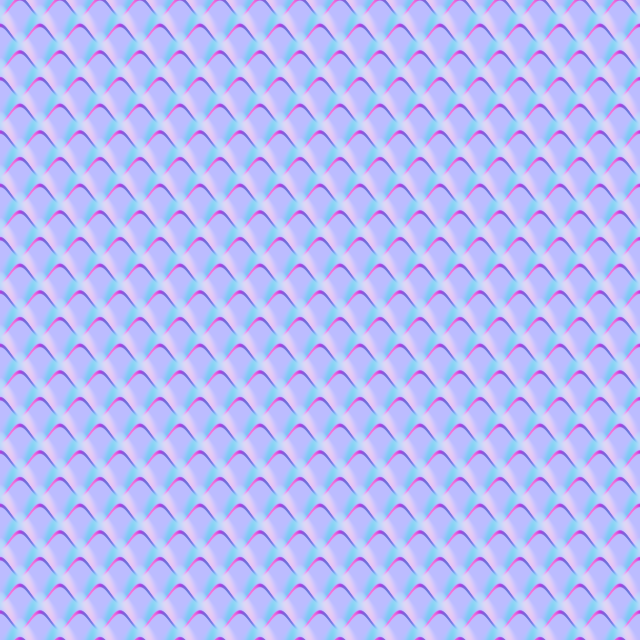
Write a Shadertoy shader that draws this texture map.

```glsl
// Normal map of overlapping wavy scales in staggered rows, seamless on all sides.

const float ROWS = 24.0;         // even, so the stagger wraps
const float COLUMNS = 16.0;
const float CREST_OFFSET = 0.05; // the lengths below are in row heights
const float WAVE_DEPTH = 0.63;   // crest to trough
const float LIP_WIDTH = 0.16;    // steep drop along the wave
const float RAMP_LENGTH = 0.80;  // gentle rise towards the lip
const float RELIEF = 0.25;       // height of the lip at a crest
const float PI = 3.14159265;

// Height of one row's lip and of the ramp behind it.
float scaleRow(vec2 p, float row) {
    float halfTurn = PI * (p.x * COLUMNS / ROWS + 0.5 * (row + 1.0));
    float s = abs(sin(halfTurn)); // 0 at a crest, 1 at a trough
    float aboveLip = p.y - (row + CREST_OFFSET - WAVE_DEPTH * s * s);
    float lip = smoothstep(-0.5 * LIP_WIDTH, 0.5 * LIP_WIDTH, aboveLip);
    float ramp = 1.0 - smoothstep(0.0, RAMP_LENGTH, aboveLip);
    return RELIEF * (1.0 - s * s * s) * lip * ramp;
}

float surfaceHeight(vec2 p) {
    float base = floor(p.y);
    float height = 0.0;
    for (int i = -1; i <= 1; i++) {
        height += scaleRow(p, base + float(i));
    }
    return height;
}

vec3 linearToSrgb(vec3 c) {
    vec3 curve = 1.055 * pow(c, vec3(1.0 / 2.4)) - 0.055;
    return mix(12.92 * c, curve, step(0.0031308, c));
}

void mainImage(out vec4 fragColor, in vec2 fragCoord) {
    vec2 p = fragCoord / iResolution.xy * ROWS;

    // Central differences across one pixel also smooth the edges.
    vec2 e = 0.5 * ROWS / iResolution.xy;
    vec2 slope = vec2(
        surfaceHeight(p + vec2(e.x, 0.0)) - surfaceHeight(p - vec2(e.x, 0.0)),
        surfaceHeight(p + vec2(0.0, e.y)) - surfaceHeight(p - vec2(0.0, e.y))) / (2.0 * e);

    vec3 normal = normalize(vec3(-slope, 1.0));
    fragColor = vec4(linearToSrgb(0.5 + 0.5 * normal), 1.0);
}
```
